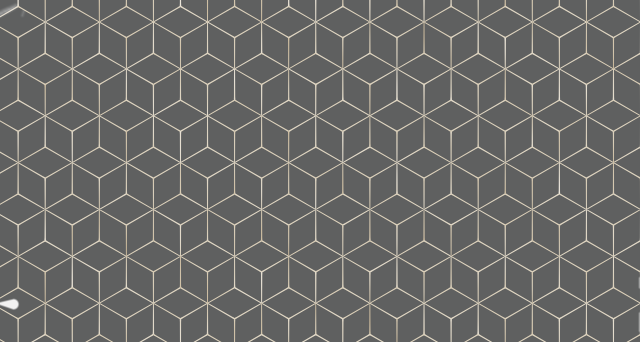
This pattern is drawn by a Shadertoy shader. Its source:

```glsl
// Rhombille (tumbling block) lattice of fine cream lines on slate grey, with a few pale scuffs.

const float TILES_ACROSS = 11.825;
const vec2 STAR_OFFSET = vec2(0.422, 0.155);   // a six-way joint, in tiles from the centre
const vec2 PERIOD = vec2(1.0, 1.7320508);
const float SPOKE_LENGTH = 0.57735;

const vec3 SLATE = vec3(0.372, 0.377, 0.378);
const vec3 TAN = vec3(0.80, 0.73, 0.61);
const vec3 CREAM = vec3(0.86, 0.82, 0.74);
const vec3 IVORY = vec3(0.93, 0.91, 0.87);

float hash(vec2 p) {
    return fract(sin(dot(p, vec2(127.1, 311.7))) * 4375.85);
}

// Layered sines, roughly -1 to 1
float waver(vec2 p) {
    return 0.5 * sin(p.x * 2.3 + p.y * 3.1)
         + 0.3 * sin(p.x * 5.9 - p.y * 4.7 + 1.3)
         + 0.2 * sin(p.x * 9.1 + p.y * 11.3 + 2.1);
}

// Centre of the hexagonal cell that holds p
vec2 hexCentre(vec2 p) {
    vec2 even = PERIOD * round(p / PERIOD);
    vec2 odd = PERIOD * (round(p / PERIOD - 0.5) + 0.5);
    vec2 toEven = p - even, toOdd = p - odd;
    return dot(toEven, toEven) < dot(toOdd, toOdd) ? even : odd;
}

// Nearest of six spokes: x = distance to it, y = position along it, zw = its direction
vec4 nearestSpoke(vec2 q) {
    vec2 side = vec2(q.x < 0.0 ? -1.0 : 1.0, q.y < 0.0 ? -1.0 : 1.0);
    vec2 a = abs(q);
    vec2 slanted = vec2(0.8660254, 0.5);
    float slantedDist = abs(dot(a, vec2(-slanted.y, slanted.x)));
    return a.x < slantedDist
        ? vec4(a.x, a.y, 0.0, side.y)
        : vec4(slantedDist, dot(a, slanted), slanted * side);
}

// Soft stroke whose radius runs from ra at a to rb at b
float taperedStroke(vec2 p, vec2 a, vec2 b, float ra, float rb, float blur) {
    vec2 ab = b - a;
    float h = clamp(dot(p - a, ab) / dot(ab, ab), 0.0, 1.0);
    float d = length(p - a - ab * h) - mix(ra, rb, h);
    return 1.0 - smoothstep(-blur, blur, d);
}

// Pale scuffs along the borders; canvas width is 1
float scuffs(vec2 p, float top) {
    float wedge = taperedStroke(p, vec2(0.0, 0.060), vec2(0.021, 0.059), 0.002, 0.008, 0.002);
    float streak = taperedStroke(p, vec2(0.0, top - 0.022), vec2(0.024, top - 0.010), 0.003, 0.002, 0.005);
    float fleck = taperedStroke(p, vec2(0.035, top - 0.024), vec2(0.037, top - 0.018), 0.001, 0.001, 0.004);
    float upperEdge = taperedStroke(p, vec2(1.001, 0.086), vec2(1.001, 0.099), 0.002, 0.002, 0.003);
    float lowerEdge = taperedStroke(p, vec2(1.001, 0.018), vec2(1.001, 0.044), 0.002, 0.002, 0.003);
    float faint = max(0.6 * streak * (0.8 + 0.2 * waver(p * 70.0)), 0.25 * fleck);
    return max(max(wedge, faint), 0.75 * max(upperEdge, lowerEdge));
}

void mainImage(out vec4 fragColor, in vec2 fragCoord) {
    float pixel = TILES_ACROSS / iResolution.x;
    vec2 p = (fragCoord - 0.5 * iResolution.xy) * pixel - STAR_OFFSET;

    // Lattice lines
    vec2 centre = hexCentre(p);
    vec4 spoke = nearestSpoke(p - centre);
    float along = clamp(spoke.y / SPOKE_LENGTH, 0.0, 1.0);
    float seed = hash(centre + 0.5 * spoke.zw);

    // Lines thin toward six-way joints and swell at three-way joints
    float halfWidth = mix(0.0088, 0.0118, along) + 0.0025 * smoothstep(0.88, 1.0, along);
    halfWidth *= 0.94 + 0.12 * seed;
    float soft = 0.6 * pixel;
    float line = 1.0 - smoothstep(halfWidth - soft, halfWidth + soft, spoke.x);

    // Uneven metallic tint, strongest on upright lines
    float upright = 1.0 - step(0.1, abs(spoke.z));
    float sheen = (seed - 0.5 + 0.5 * waver(p)) * mix(0.4, 1.1, upright);
    vec3 ink = mix(CREAM, sheen < 0.0 ? TAN : IVORY, min(abs(sheen), 1.0));

    vec3 colour = mix(SLATE, ink, line);
    vec2 canvas = fragCoord / iResolution.x;
    colour = mix(colour, vec3(0.95), scuffs(canvas, iResolution.y / iResolution.x));
    fragColor = vec4(colour, 1.0);
}
```
